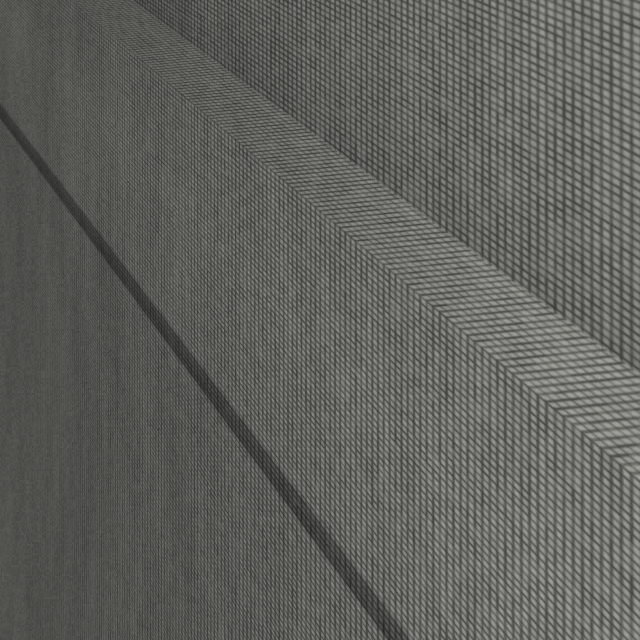
Give the GLSL for this texture, as a Shadertoy shader.

```glsl
#define VANISH vec2(-0.55, 1.557)  // where the long edges converge
#define LEDGE_TOP 0.737            // slopes of the edges from that point
#define LEDGE_FRONT 0.844
#define SEAM 1.327
#define SEAM_HALF 0.021
#define COLUMNS 146.0
#define ROWS 116.0
#define LEDGE_TILT 0.10
#define CONTRAST 0.66
#define YARN 0.010
#define TINT vec3(1.0, 1.0, 0.963)

const float TAU = 6.2831853;

float hash(vec2 p) {
    p = fract(p * vec2(0.1731, 0.2317));
    p += dot(p, p.yx + 23.7);
    return fract(p.x * p.y * 37.3);
}

// Soft dark gap between neighbouring threads, mean 0.375
float gap(float t) {
    float g = 0.5 + 0.5 * cos(TAU * t);
    return g * g;
}

// Near zero-mean weave; fades where threads get finer than a pixel
float weave(vec2 thread, vec2 footprint, vec2 depthOfGap) {
    vec2 visible = 1.0 - smoothstep(vec2(0.22), vec2(0.75), footprint);

    // Straight threads whose gaps differ a little along their length
    vec2 id = floor(thread + 0.5);
    vec2 uneven = 0.75 + 0.5 * vec2(hash(vec2(id.x, floor(thread.y * 0.5))),
                                   hash(vec2(floor(thread.x * 0.5), id.y + 71.0)));
    vec2 dark = vec2(gap(thread.x), gap(thread.y)) * uneven;
    vec2 lit = 1.0 - depthOfGap * mix(vec2(0.375), dark, visible);
    vec2 mean = 1.0 - 0.375 * depthOfGap;
    float cellTone = hash(floor(thread)) - 0.5;
    return lit.x * lit.y - mean.x * mean.y + 0.14 * cellTone * visible.x;
}

// Uneven yarn: layered sines, long along the vertical threads
float streaks(vec2 p) {
    float bend = 0.6 * sin(p.y * 9.0 + p.x * 17.0);
    float v = sin(p.x * 61.0 + bend) * sin(p.y * 7.0 + p.x * 23.0);
    v += 0.8 * sin(p.x * 143.0 + 2.0 * bend) * sin(p.y * 13.0 - p.x * 41.0);
    v += 0.7 * sin(p.x * 337.0 - bend) * sin(p.y * 19.0 + p.x * 67.0);
    return v;
}

void mainImage(out vec4 fragColor, in vec2 fragCoord) {
    vec2 uv = fragCoord / iResolution.xy;
    float px = 1.0 / min(iResolution.x, iResolution.y);

    // Perspective coordinates: slope from the vanishing point, and depth
    vec2 d = vec2(uv.x - VANISH.x, VANISH.y - uv.y);
    float slope = d.y / d.x;
    float slopePx = px * length(vec2(1.0, slope)) / d.x;
    float depth = (d.y + LEDGE_TILT * d.x) / (LEDGE_FRONT + LEDGE_TILT);

    // Surface masks, with slightly rounded folds
    float fold = slopePx + 0.002;
    float belowTop = smoothstep(-fold, fold, slope - LEDGE_TOP);
    float belowFront = smoothstep(-fold, fold, slope - LEDGE_FRONT);
    float ledge = belowTop * (1.0 - belowFront);
    float soft = slopePx + 0.002;
    float seam = 1.0 - smoothstep(-soft, soft, abs(slope - SEAM) - SEAM_HALF);
    float lowerPanel = smoothstep(-soft, soft, slope - SEAM);

    // Woven threads on upright faces and on the ledge
    float row = slope * ROWS;
    float rowPx = slopePx * ROWS;
    float upright = weave(vec2(COLUMNS / d.x, row),
                          vec2(COLUMNS * px / (d.x * d.x), rowPx), vec2(0.74, 0.72));
    float flatFace = weave(vec2(COLUMNS / depth, row),
                           vec2(COLUMNS * px / (depth * depth), rowPx), vec2(0.74, 0.45));
    float cloth = mix(upright, flatFace, ledge);

    // Broad light: brighter to the right, shaded above the ledge
    float light = mix(0.324, 0.437, smoothstep(0.05, 1.0, uv.x));
    light -= 0.045 * (1.0 - belowTop) * exp(-(LEDGE_TOP - slope) * 9.0);
    light += ledge * mix(0.010, 0.050, smoothstep(0.3, 0.9, uv.x));
    light += 0.022 * belowFront * exp(-abs(slope - 1.05) * 7.0);
    light -= 0.014 * lowerPanel;
    light -= 0.014 * smoothstep(0.35, 0.0, length(uv - vec2(0.0, 1.0)));

    // Yarn variation and fine grain
    float grain = hash(floor(uv * vec2(512.0, 300.0))) - 0.5;
    float fade = smoothstep(0.0, 0.5, uv.x);
    float tone = light * (1.0 + CONTRAST * cloth * mix(0.75, 1.0, fade));
    tone += YARN * streaks(uv) * (1.0 - 0.6 * ledge);
    tone += grain * mix(0.045, 0.025, uv.x);

    // Recessed seam with a slightly darker lower lip
    float lip = smoothstep(SEAM - SEAM_HALF, SEAM + SEAM_HALF, slope);
    tone *= 1.0 - seam * mix(0.29, 0.34, lip);

    fragColor = vec4(clamp(tone * TINT, 0.0, 1.0), 1.0);
}
```
